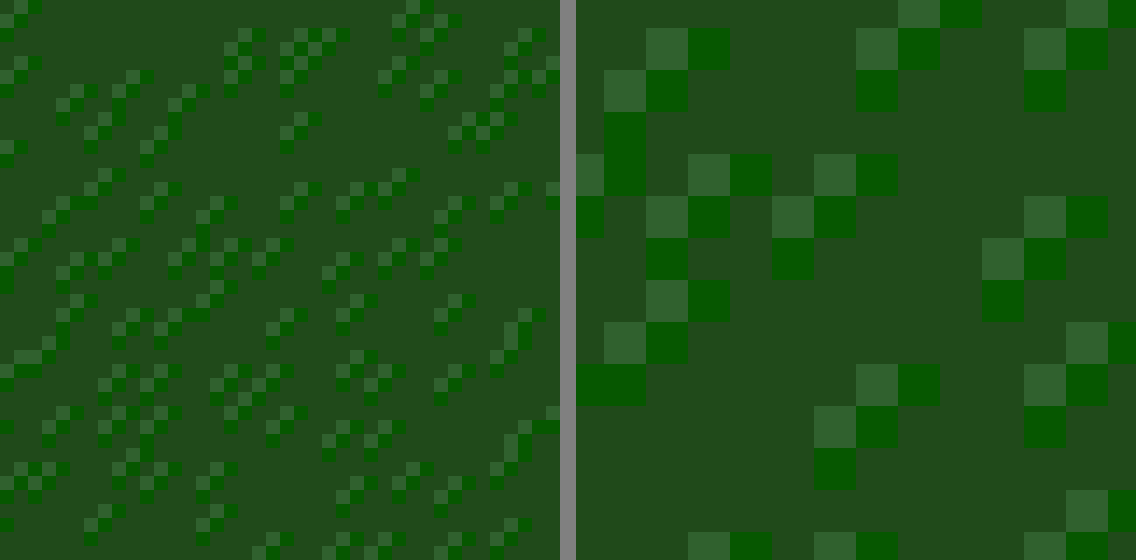
Left: the whole. Right: its middle third, enlarged.
Write a Shadertoy shader that draws this texture.

```glsl
// Dark green pixel-art grass with scattered diagonal blades
#define CELLS 40.0
#define TILE 4.0
#define JITTER 3.0
#define DENSITY 0.82
#define SHIFT vec2(2.0, 1.0)
#define GROUND vec3(0.125, 0.290, 0.100)
#define BLADE vec3(0.022, 0.343, 0.000)
#define HIGHLIGHT vec3(0.190, 0.382, 0.182)

float hash(vec2 p) {
    return fract(sin(dot(p, vec2(127.1, 311.7))) * 43758.5453);
}

// Blade in its own 3 by 3 cells: 0 empty, 1 diagonal, 2 highlight above it
float bladeMask(vec2 c) {
    if (min(c.x, c.y) < 0.0 || max(c.x, c.y) > 2.0) return 0.0;
    if (c.x == c.y) return 1.0;
    return c.y == c.x + 1.0 ? 2.0 : 0.0;
}

// Flat colour of one cell; blades may reach in from the left and lower tiles
vec3 cellColor(vec2 cell) {
    cell += SHIFT;
    vec2 home = floor(cell / TILE);
    float mask = 0.0;
    for (int y = -1; y <= 0; y++) {
        for (int x = -1; x <= 0; x++) {
            vec2 tile = home + vec2(x, y);
            if (hash(tile + 71.3) > DENSITY) continue;
            vec2 jitter = floor(JITTER * vec2(hash(tile + 13.7), hash(tile + 39.1)));
            mask = max(mask, bladeMask(cell - tile * TILE - jitter));
        }
    }
    return mask > 1.5 ? HIGHLIGHT : mask > 0.5 ? BLADE : GROUND;
}

void mainImage(out vec4 fragColor, in vec2 fragCoord) {
    vec2 pos = fragCoord / iResolution.y * CELLS - 0.5;
    float pixel = CELLS / iResolution.y;

    // Blend neighbouring cells across one pixel at their shared edges
    vec2 cell = floor(pos);
    vec2 edge = clamp((fract(pos) - 0.5) / pixel + 0.5, 0.0, 1.0);
    vec3 lower = mix(cellColor(cell), cellColor(cell + vec2(1, 0)), edge.x);
    vec3 upper = mix(cellColor(cell + vec2(0, 1)), cellColor(cell + vec2(1, 1)), edge.x);
    fragColor = vec4(mix(lower, upper, edge.y), 1.0);
}
```
